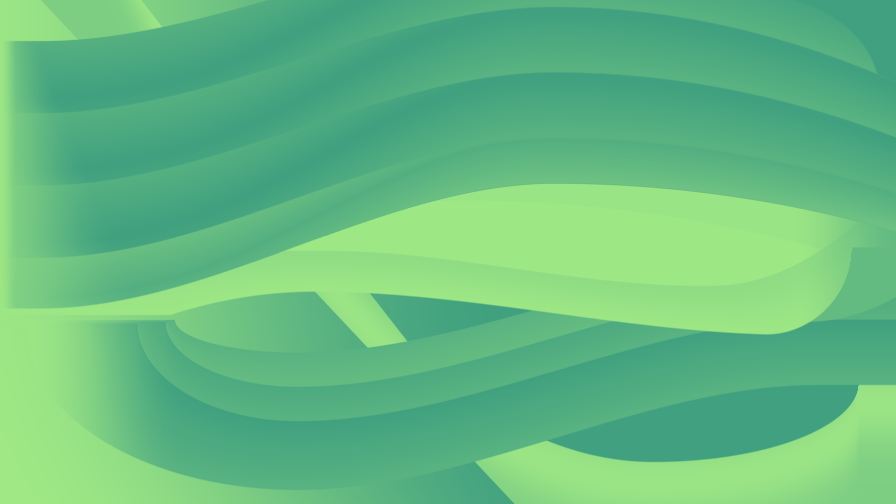
Give the GLSL for this background, as a WebGL 1 fragment shader.

```glsl
precision highp float;
// Broad folded ribbons sweep across a green-to-teal gradient.
// Each fold is a curve y(x); stacked curves form bands whose tone runs
// from 0 (teal) to 1 (light green) and is painted from back to front.

uniform vec2 u_resolution;

#define GRID vec2(7.68, 4.32)
#define TEAL vec3(0.238, 0.617, 0.498)
#define LIGHT vec3(0.625, 0.910, 0.522)
#define UPPER_STEP 0.62
#define LOWER_STEP 0.295
#define FOLD_CONTRAST 0.28

// Antialiased step, zero at the boundary d = 0
float edge(float d) {
    float px = GRID.y / u_resolution.y;
    return smoothstep(-px, px, d);
}

// Drop of a quarter ellipse of the given width and height
float quarterDrop(float d, float width, float height) {
    float q = clamp(d / width, 0.0, 1.0);
    return height * (1.0 - sqrt(1.0 - q * q));
}

// Folds of the upper ribbon: rise to a crest, then a slow fall
float upperFold(float x, float k) {
    k = min(k, 3.7);
    float fall = max(x - 4.75, 0.0);
    float left = 0.35 + UPPER_STEP * k;
    float crest = -0.5 + 0.56 * k;
    return mix(left, crest, smoothstep(0.35, 4.75, x))
         + (0.085 - 0.01 * k) * fall * fall;
}

// Folds of the lower ribbon: a rounded left turn, then a rise
float lowerFold(float x, float k) {
    float trough = 3.02 + LOWER_STEP * k;
    float right = 2.18 + 0.28 * k;
    return mix(trough, right, smoothstep(2.55, 7.0, x))
         - quarterDrop(2.55 - x, 1.05 + 0.08 * k * k, 0.28 + 0.28 * k);
}

// Lower rim of the opening in the light ring
float holeRim(float x) {
    float d = max(5.6 - x, 0.0);
    return 3.96 - 0.22 * d * d - quarterDrop(x - 5.6, 1.76, 0.68);
}

// Lower rim of the light tongue, rounded at its right end
float tongueRim(float x) {
    float d = max(2.7 - x, 0.0);
    return 2.5 + min(0.13 * d * d, 0.2) + 0.37 * smoothstep(2.7, 6.8, x)
         - quarterDrop(x - 6.55, 0.75, 0.75);
}

float backgroundTone(vec2 p) {
    float shift = 0.7 * pow(p.y / GRID.y, 4.0);
    return 1.0 - 0.96 * smoothstep(-0.6, 4.3, p.x - shift);
}

// Diagonal strip that opens into a ring at the lower right
float paintRing(float tone, vec2 p) {
    float fromRim = p.y - holeRim(p.x);
    float glow = (fromRim - 0.18) / 0.35;
    float ring = 0.65 + 0.3 * exp(-glow * glow);
    float strip = edge(3.16 + 0.78 * (p.y - 2.5) - p.x);
    float mask = edge(p.x - 2.7 - 0.94 * (p.y - 2.5));
    mask *= mix(strip, edge(fromRim), step(3.2, p.y));
    return mix(tone, ring, mask);
}

float paintLowerRibbon(float tone, vec2 p) {
    float ribbon = tone;
    for (int i = 0; i < 4; i++) {
        float k = float(i);
        float top = lowerFold(p.x, k);
        float t = clamp((p.y - top) / (lowerFold(p.x, k + 1.0) - top), 0.0, 1.0);
        float band = 0.04 + 0.12 * abs(k - 2.0) + 0.13 * t;
        ribbon = mix(ribbon, band, edge(p.y - top));
    }
    ribbon = mix(ribbon, 0.96, 1.0 - smoothstep(0.25, 1.55, p.x));
    float mask = edge(p.y - lowerFold(p.x, 0.0)) * edge(lowerFold(p.x, 4.0) - p.y);
    return mix(tone, ribbon, mask);
}

// Light tongue and the medium green turn behind its tip
float paintTongue(float tone, vec2 p) {
    float inside = edge(p.y - upperFold(p.x, 4.0));
    float d = max(p.x - 6.9, 0.0);
    float turn = edge(2.76 - 0.35 * d * d - p.y) * step(6.5, p.x);
    tone = mix(tone, 0.4, inside * turn);

    float rim = tongueRim(p.x);
    float bend = max(p.x - 6.1, 0.0);
    float crease = 2.15 + 0.3 * smoothstep(2.8, 6.0, p.x) - 0.35 * bend * bend;
    float veil = 1.72 + 0.045 * (p.x - 4.0) * (p.x - 4.0);
    float upper = mix(0.94, 0.99, edge(p.y - veil));
    float lower = mix(0.84, 0.97, smoothstep(crease, rim, p.y));
    float light = mix(upper, lower, edge(p.y - crease));
    light = mix(light, 0.4, smoothstep(6.8, 7.68, p.x));
    return mix(tone, light, inside * edge(rim - p.y));
}

float paintUpperRibbon(float tone, vec2 p) {
    float ribbon = tone;
    float darkest = mix(0.8, 0.05, smoothstep(1.5, 4.5, p.x));
    for (int i = 0; i < 4; i++) {
        float k = float(i);
        float top = upperFold(p.x, k);
        float t = clamp((p.y - top) / (upperFold(p.x, k + 1.0) - top), 0.0, 1.0);
        float band = 0.03 + FOLD_CONTRAST * abs(t - darkest) + 0.2 * step(2.5, k);
        ribbon = mix(ribbon, band, edge(p.y - top));
    }
    ribbon = mix(ribbon, 0.72, 1.0 - smoothstep(-0.1, 0.2 + 0.4 * p.y, p.x));
    // Rounded outer lobe at the upper right
    float lobe = length((p - vec2(6.4, 0.8)) / vec2(1.14, 0.86)) - 1.0;
    float cut = step(6.4, p.x) * edge(upperFold(p.x, 1.0) - p.y) * edge(lobe);
    float mask = edge(p.y - upperFold(p.x, 0.0)) * edge(upperFold(p.x, 4.0) - p.y);
    return mix(tone, ribbon, mask * smoothstep(0.0, 0.15, p.x) * (1.0 - cut));
}

void main() {
    vec2 uv = gl_FragCoord.xy / u_resolution;
    vec2 p = vec2(uv.x, 1.0 - uv.y) * GRID;   // y runs downward
    float tone = backgroundTone(p);
    tone = paintRing(tone, p);
    tone = paintLowerRibbon(tone, p);
    tone = paintTongue(tone, p);
    tone = paintUpperRibbon(tone, p);
    gl_FragColor = vec4(mix(TEAL, LIGHT, tone), 1.0);
}
```
